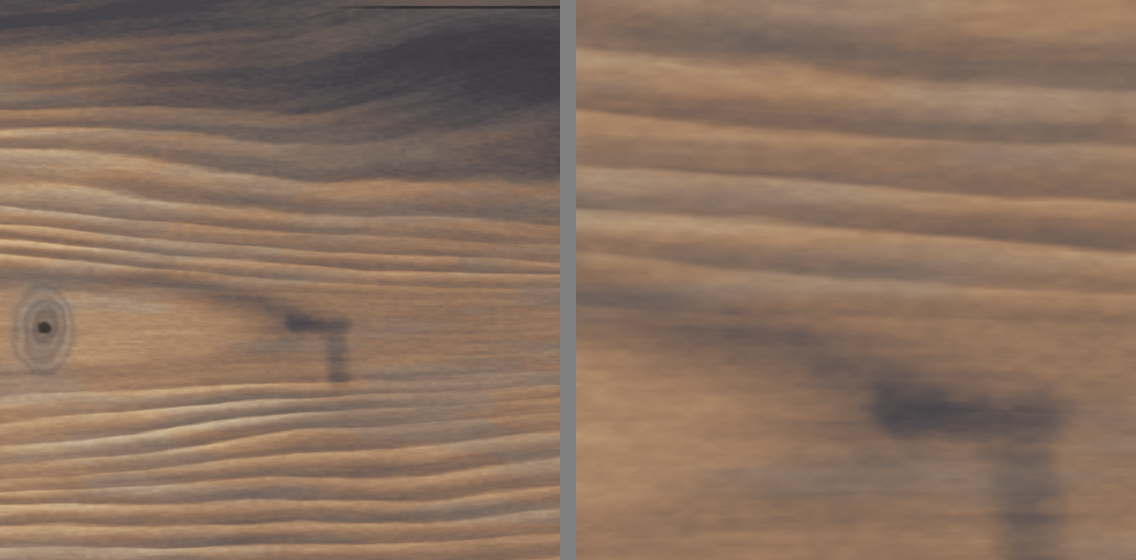
Left, the full canvas; right, a detail of the centre.
This texture is drawn by a WebGL 1 fragment shader. Its source:

```glsl
precision highp float;
// Weathered wooden board: horizontal grain flowing round a knot, grey stain at the top right.
uniform vec2 u_resolution;

#define KNOT vec2(0.08, 0.415)
#define KNOT_RADIUS 0.075
#define RINGS 27.0
#define RING_CONTRAST 0.62
#define FIBRE_CONTRAST 0.26
#define SPECKLE_CONTRAST 0.20
#define STAIN_DEPTH 0.62
#define BASE_TONE 0.60

const vec3 CHARCOAL = vec3(0.34, 0.305, 0.305);
const vec3 UMBER = vec3(0.45, 0.375, 0.335);
const vec3 BROWN = vec3(0.56, 0.44, 0.355);
const vec3 TAN = vec3(0.66, 0.52, 0.40);
const vec3 STRAW = vec3(0.76, 0.64, 0.49);
const vec3 SLATE = vec3(0.31, 0.30, 0.315);

float hash(vec2 p) {
  vec3 q = fract(p.xyx * vec3(0.1031, 0.1030, 0.0973));
  q += dot(q, q.yzx + 33.33);
  return fract((q.x + q.y) * q.z);
}

float noise(vec2 p) {
  vec2 i = floor(p), f = fract(p);
  f = f * f * (3.0 - 2.0 * f);
  return mix(mix(hash(i), hash(i + vec2(1.0, 0.0)), f.x),
             mix(hash(i + vec2(0.0, 1.0)), hash(i + 1.0), f.x), f.y);
}

float fbm(vec2 p) {
  float sum = 0.0, amp = 0.5;
  for (int i = 0; i < 4; i++) {
    sum += amp * noise(p);
    p = p * 2.03 + 17.1;
    amp *= 0.5;
  }
  return sum / 0.9375;
}

float segment(vec2 p, vec2 a, vec2 b) {
  vec2 d = b - a;
  return length(p - a - d * clamp(dot(p - a, d) / dot(d, d), 0.0, 1.0));
}

// Height across the grain: lines converge right of the knot and climb at the top.
float grainHeight(vec2 p) {
  float dy = p.y - KNOT.y;
  float f = dy * (1.0 + 0.5 * p.x * exp(-12.0 * dy * dy));
  f -= 0.12 * p.x * smoothstep(0.62, 1.0, p.y);
  f -= 0.03 * smoothstep(0.45, 0.95, p.x) * smoothstep(0.5, 0.75, p.y);
  return f + 0.012 * (noise(vec2(p.x * 4.0, p.y * 5.0)) - 0.5);
}

// Growth ring profile: slow rise to a pale ridge, then a sharp dark line.
float ringProfile(float x, float f) {
  float phase = f * RINGS + 1.5 * noise(vec2(x * 1.3, f * 9.0 + 40.0))
              + 0.3 * fbm(vec2(x * 9.0, f * 60.0));
  float t = fract(phase);
  float ridge = smoothstep(0.08, 0.82, t) * (1.0 - smoothstep(0.82, 1.0, t));
  return (ridge - 0.42) * mix(0.2, 1.3, noise(vec2(x * 2.5, f * 15.0 + 9.0)));
}

vec3 woodColour(float tone) {
  vec3 c = mix(CHARCOAL, UMBER, clamp(tone * 4.0, -0.6, 1.0));
  c = mix(c, BROWN, clamp(tone * 4.0 - 1.0, 0.0, 1.0));
  c = mix(c, TAN, clamp(tone * 4.0 - 2.0, 0.0, 1.0));
  return mix(c, STRAW, clamp(tone * 4.0 - 3.0, 0.0, 1.4));
}

void main() {
  vec2 p = gl_FragCoord.xy / u_resolution;
  vec2 d = p - KNOT;
  float f = grainHeight(p);
  float patches = fbm(p * vec2(3.0, 7.0) + 5.0);
  float top = smoothstep(0.74, 0.86, p.y);

  // Rings fade in the plain wood beside the knot and under the stain
  float ringMask = smoothstep(0.06, 0.15, abs(f)) * (1.0 - 0.85 * top);
  ringMask *= 1.0 - 0.35 * smoothstep(0.3, 1.0, p.x);
  float tone = BASE_TONE + RING_CONTRAST * ringMask * ringProfile(p.x, f);
  tone += 0.28 * (patches - 0.5);
  tone += 0.75 * top * (fbm(vec2(p.x * 1.3, f * 13.0 + 3.0)) - 0.5);
  tone += 0.14 * (1.0 - smoothstep(0.0, 0.6, p.x)) * (1.0 - top) - 0.03;

  // Fibres and speckle
  tone += FIBRE_CONTRAST * (fbm(vec2(p.x * 7.0, f * 110.0)) - 0.5);
  tone += SPECKLE_CONTRAST * (fbm(p * vec2(75.0, 210.0)) - 0.5);

  // Dark cone of grain that closes to the right of the knot
  float cone = length(vec2(d.x * 0.2, d.y)) + 0.025 * (fbm(p * vec2(7.0, 12.0)) - 0.5);
  float band = exp(-pow((cone - 0.088) / 0.016, 2.0));
  tone -= band * mix(0.17, 0.32, smoothstep(-0.05, 0.05, d.y));
  tone += 0.08 * (1.0 - smoothstep(0.06, 0.08, cone));

  // Hooked blotch
  vec2 wob = p + 0.04 * (vec2(fbm(p * 14.0), fbm(p * 14.0 + 31.0)) - 0.5);
  float blot = min(segment(wob, vec2(0.52, 0.43), vec2(0.60, 0.42)),
                   segment(wob, vec2(0.59, 0.40), vec2(0.605, 0.325)));
  tone -= 0.30 * (1.0 - smoothstep(0.004, 0.03, blot));

  // Stain spreading from the top right
  float stain = smoothstep(0.62, 1.0, p.y + 0.23 * p.x - 0.08 + 0.14 * (patches - 0.5));
  tone -= STAIN_DEPTH * stain;

  // Knot: warped rings, grey heart and dark hole
  float r = length(d * vec2(1.0, 0.75)) + 0.025 * (fbm(p * 22.0) - 0.5);
  float knot = 1.0 - smoothstep(KNOT_RADIUS * 0.6, KNOT_RADIUS, r);
  tone -= knot * (0.13 + 0.09 * cos(r * 330.0));
  tone -= 0.20 * (1.0 - smoothstep(0.02, 0.045, r));
  vec3 colour = woodColour(tone);
  colour = mix(colour, vec3(dot(colour, vec3(0.34))), 0.35 * knot);
  float hole = length(d) + 0.008 * (noise(p * 90.0) - 0.5);
  colour *= mix(0.5, 1.0, smoothstep(0.007, 0.016, hole));

  // Greyed pale wood, cool stain and the worn upper edge
  float greyed = smoothstep(0.45, 0.7, fbm(p * vec2(4.0, 24.0) + 70.0));
  colour = mix(colour, vec3(dot(colour, vec3(0.345))), 0.3 * greyed);
  float cool = smoothstep(0.55, 1.0, stain) * smoothstep(0.25, 0.9, p.x);
  colour = mix(colour, SLATE + 0.25 * (tone - 0.05), 0.6 * cool);
  float edge = smoothstep(0.55, 0.75, p.x);
  colour *= 1.0 - 0.4 * edge * (1.0 - smoothstep(0.001, 0.004, abs(p.y - 0.987)));
  colour = mix(colour, UMBER, 0.6 * edge * smoothstep(0.988, 0.992, p.y));
  gl_FragColor = vec4(clamp(colour, 0.0, 1.0), 1.0);
}
```
